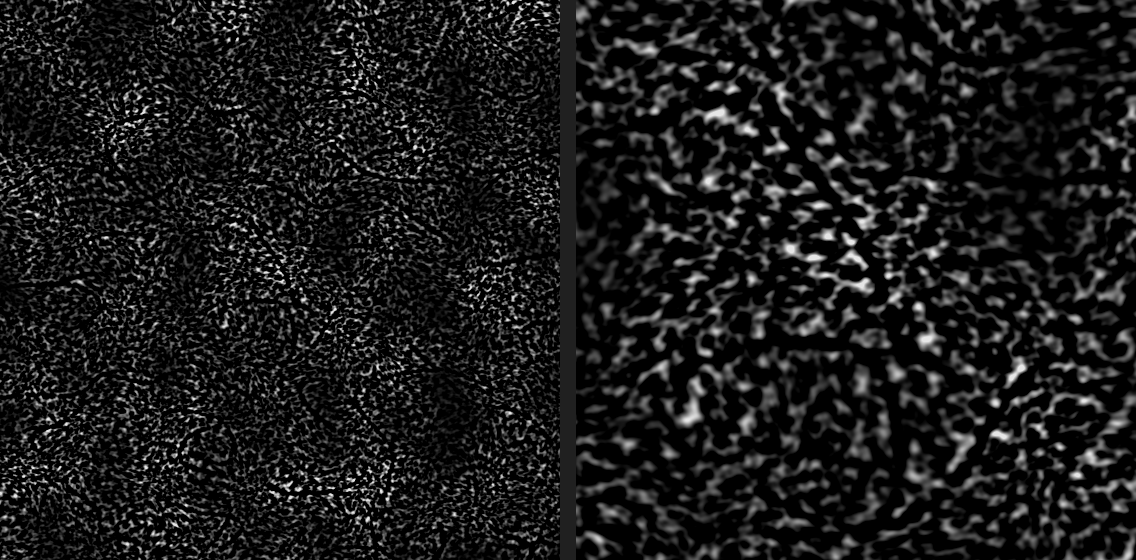
Left, the full canvas; right, a detail of the centre.
A WebGL 1 fragment shader for this texture:

```glsl
precision highp float;

uniform vec2 u_resolution;

#define GRAIN_SCALE 112.0
#define GRAIN_STRETCH 0.86
#define FINE_WEIGHT 0.7
#define GRAIN_GAIN 0.87
#define BASE_LEVEL 0.015
#define PATCH_SCALE 6.0
#define PATCH_CONTRAST 1.25
#define WARP_AMOUNT 0.018
#define CRACK_SCALE vec2(4.0, 7.5)
#define CRACK_WIDTH 0.0028
#define CRACK_DEPTH 0.6
#define RIM_HEIGHT 0.2

mat2 rotation(float angle) {
  float c = cos(angle), s = sin(angle);
  return mat2(c, s, -s, c);
}

vec2 latticeGradient(vec2 cell) {
  vec3 h = fract(cell.xyx * vec3(0.1031, 0.1030, 0.0973));
  h += dot(h, h.yzx + 33.33);
  float angle = 6.2832 * fract((h.x + h.y) * h.z);
  return vec2(cos(angle), sin(angle));
}

float gradientNoise(vec2 p) {
  vec2 cell = floor(p), f = p - cell;
  vec2 fade = f * f * f * (f * (f * 6.0 - 15.0) + 10.0);
  vec2 right = vec2(1.0, 0.0), up = vec2(0.0, 1.0);
  float a = dot(latticeGradient(cell), f);
  float b = dot(latticeGradient(cell + right), f - right);
  float c = dot(latticeGradient(cell + up), f - up);
  float d = dot(latticeGradient(cell + 1.0), f - 1.0);
  return mix(mix(a, b, fade.x), mix(c, d, fade.x), fade.y);
}

// Two rotated octaves hide the lattice of each other.
float grainField(vec2 p) {
  vec2 q = p * vec2(GRAIN_STRETCH, 1.0) * GRAIN_SCALE;
  float coarse = gradientNoise(rotation(0.4) * q + 17.3);
  float fine = gradientNoise(rotation(1.2) * q * 1.7 + 61.8);
  return coarse + FINE_WEIGHT * fine;
}

// Slow variation of contrast, from dim pools to lively areas.
float patchStrength(vec2 p) {
  float broad = gradientNoise(p * PATCH_SCALE + 5.7);
  float small = gradientNoise(rotation(0.7) * p * PATCH_SCALE * 2.1 + 31.4);
  return max(0.25, 1.0 + PATCH_CONTRAST * (broad + 0.7 * small));
}

// Dark grooves with pale rims, along zero contours of noise.
float crackLayer(vec2 p, float seed) {
  vec2 offset = vec2(seed * 13.7, seed * 7.9);
  float e = 0.001;
  float n = gradientNoise(p * CRACK_SCALE + offset);
  float nx = gradientNoise((p + vec2(e, 0.0)) * CRACK_SCALE + offset);
  float ny = gradientNoise((p + vec2(0.0, e)) * CRACK_SCALE + offset);
  float slope = length(vec2(nx - n, ny - n)) / e;
  float dist = abs(n) / max(slope, 1.5) / CRACK_WIDTH;
  float groove = exp(-dist * dist);
  float rim = exp(-(dist - 2.3) * (dist - 2.3));
  float presence = smoothstep(-0.05, 0.25, gradientNoise(p * 5.0 - offset));
  return presence * (RIM_HEIGHT * rim - CRACK_DEPTH * groove);
}

void main() {
  vec2 p = gl_FragCoord.xy / u_resolution.y;
  vec2 warp = vec2(gradientNoise(p * 9.0 + 3.1), gradientNoise(p * 9.0 + 47.2));
  vec2 bent = p + WARP_AMOUNT * warp;

  float relief = grainField(bent);
  for (int i = 0; i < 3; i++) {
    float layer = float(i);
    relief += crackLayer(rotation(0.38 * (layer - 1.0)) * bent, layer + 1.0);
  }

  float brightness = BASE_LEVEL + GRAIN_GAIN * relief * patchStrength(p);
  gl_FragColor = vec4(vec3(clamp(brightness, 0.0, 0.9)), 1.0);
}
```
